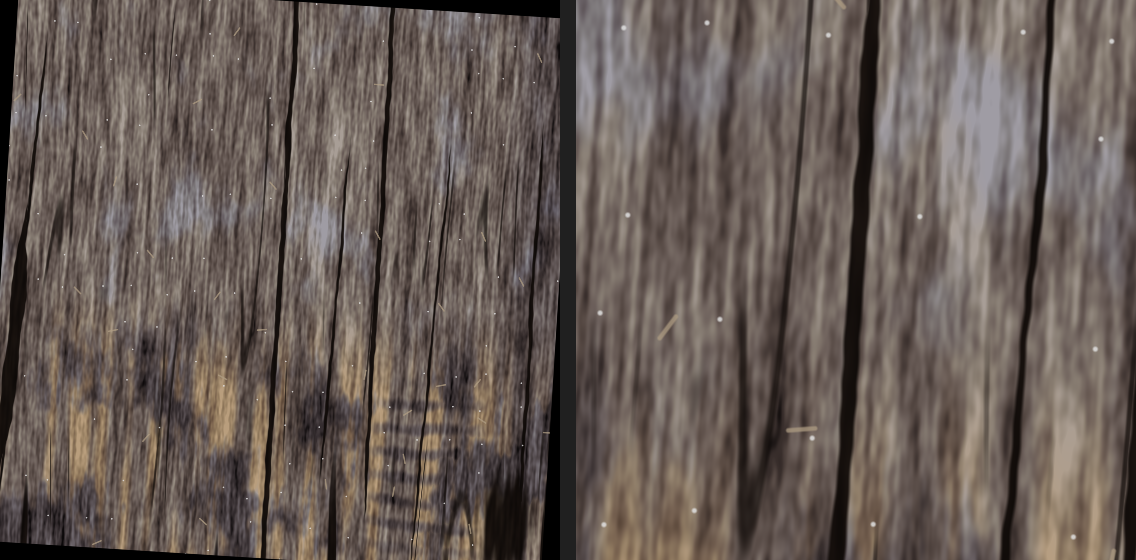
Left, the full canvas; right, a detail of the centre.
This texture is drawn by a WebGL 1 fragment shader. Its source:

```glsl
precision highp float;
// Weathered, cracked timber with dark stains, tilted slightly on a black ground.
uniform vec2 u_resolution;

const float TILT = 0.063;
const float HALF_SIZE = 0.498;
const vec3 BLACK = vec3(0.05, 0.035, 0.035);
const vec3 UMBER = vec3(0.22, 0.18, 0.17);
const vec3 BROWN = vec3(0.33, 0.28, 0.26);
const vec3 TAUPE = vec3(0.43, 0.38, 0.36);
const vec3 TAN = vec3(0.53, 0.49, 0.45);
const vec3 PALE = vec3(0.66, 0.62, 0.59);
const vec3 GAP = vec3(0.06, 0.04, 0.03);
const vec3 STRAW = vec3(0.68, 0.61, 0.51);
const vec3 COOL = vec3(0.92, 0.98, 1.13);
const vec3 WARM = vec3(1.1, 1.0, 0.83);

vec2 hash2(vec2 p) {
  vec3 h = fract(p.xyx * vec3(0.1031, 0.1030, 0.0973));
  h += dot(h, h.yzx + 33.33);
  return fract((h.xx + h.yz) * h.zy);
}

float slope(vec2 cell, vec2 offset) {
  float angle = 6.2832 * hash2(cell).x;
  return dot(vec2(cos(angle), sin(angle)), offset);
}

// Gradient noise, roughly -1 to 1
float noise(vec2 p) {
  vec2 i = floor(p), f = p - i;
  vec2 w = f * f * f * (f * (f * 6.0 - 15.0) + 10.0);
  vec2 e = vec2(1.0, 0.0);
  float low = mix(slope(i, f), slope(i + e.xy, f - e.xy), w.x);
  float high = mix(slope(i + e.yx, f - e.yx), slope(i + e.xx, f - e.xx), w.x);
  return 1.4 * mix(low, high, w.y);
}

float fbm(vec2 p) {
  float sum = 0.0, gain = 0.6;
  for (int k = 0; k < 4; k++) {
    sum += gain * noise(p);
    p = p * 2.03 + 17.3;
    gain *= 0.55;
  }
  return sum;
}

// Soft window that is 1 between lo and hi
float band(float v, float lo, float hi, float soft) {
  return smoothstep(lo - soft, lo + soft, v) * (1.0 - smoothstep(hi - soft, hi + soft, v));
}

float crack(vec2 p, float x, float lean, float width, float lo, float hi) {
  float wander = 0.003 * noise(vec2(x * 90.0, p.y * 9.0)) + 0.0012 * noise(vec2(x * 50.0, p.y * 45.0));
  float w = width * band(p.y, lo, hi, 0.1) * (1.0 + 0.5 * noise(vec2(x * 70.0, p.y * 14.0)));
  float d = abs(p.x - x - lean * p.y - wander) - w;
  return (1.0 - smoothstep(-0.001, 0.0018, d)) * smoothstep(0.0, 0.0008, w);
}

vec3 woodRamp(float t) {
  vec3 c = mix(BLACK, UMBER, smoothstep(0.04, 0.19, t));
  c = mix(c, BROWN, clamp((t - 0.19) / 0.1, 0.0, 1.0));
  c = mix(c, TAUPE, clamp((t - 0.29) / 0.1, 0.0, 1.0));
  c = mix(c, TAN, clamp((t - 0.39) / 0.1, 0.0, 1.0));
  return mix(c, PALE, clamp((t - 0.49) / 0.13, 0.0, 1.0));
}

// One randomly turned sliver per cell, kept with the given chance
float slivers(vec2 p, float cells, float len, float radius, float chance) {
  vec2 id = floor(p * cells);
  vec2 r = hash2(id + cells), s = hash2(id + 71.0);
  vec2 d = (fract(p * cells) - 0.3 - 0.4 * r) / cells;
  float a = 6.2832 * s.x;
  vec2 axis = vec2(cos(a), sin(a));
  d -= axis * clamp(dot(d, axis), -len, len);
  return (1.0 - smoothstep(radius * 0.4, radius * 1.5, length(d))) * step(s.y, chance);
}

void main() {
  vec2 uv = (gl_FragCoord.xy - 0.5 * u_resolution) / min(u_resolution.x, u_resolution.y);
  float c = cos(TILT), s = sin(TILT);
  vec2 p = vec2(c * uv.x - s * uv.y, s * uv.x + c * uv.y);
  vec2 g = p + vec2(0.006 * noise(p * vec2(7.0, 3.0)), 0.0);

  // Fibres at four scales, all running along the board
  float coarse = noise(g * vec2(34.0, 2.0));
  float medium = noise(g * vec2(82.0, 6.0) + 9.0);
  float fine = noise(g * vec2(165.0, 17.0) + 31.0);
  float grit = noise(g * vec2(230.0, 75.0) + 53.0);
  float cloud = fbm(p * vec2(6.0, 3.5) + 4.0);
  float tone = 0.395 + 0.09 * coarse + 0.14 * medium + 0.17 * fine + 0.08 * grit + 0.1 * cloud;

  // Ragged stain over the lower half, with faint blotchy rows at the right
  float lower = 1.0 - smoothstep(-0.2, 0.0, p.y + 0.04 * coarse);
  float ragged = fbm(p * vec2(7.0, 5.0) + 23.0) + 0.22 * medium + 0.12 * fine;
  float stain = lower * smoothstep(-0.02, 0.3, ragged);
  float rows = sin(p.y * 145.0 + 2.0 * cloud) * 0.5 + 0.4 * noise(p * 28.0);
  float patch_ = band(p.x, 0.19, 0.37, 0.03) * band(p.y, -0.47, -0.18, 0.04);
  stain = max(stain, patch_ * smoothstep(-0.3, 0.7, rows) * 0.8);
  stain = max(stain, 0.5 * smoothstep(0.37, 0.45, p.x + 0.02 * medium));
  tone -= 0.17 * stain;

  // Cool silvering above, warm bare wood below
  float silver = smoothstep(0.1, 0.5, fbm(p * vec2(9.0, 5.0) + 61.0)) * (1.0 - lower);
  float bare = lower * (1.0 - stain) * smoothstep(-0.25, 0.35, coarse + 0.5 * cloud);
  tone += 0.09 * silver + 0.06 * bare;
  vec3 color = woodRamp(tone);
  color *= mix(vec3(1.0), COOL, clamp(0.7 * silver + 0.75 * stain, 0.0, 1.0));
  color *= mix(vec3(1.0), WARM, bare);

  // Split fibres, deepening toward the bottom edge
  float depth = 1.0 - smoothstep(-0.46, -0.12, p.y);
  float split = noise(g * vec2(29.0, 2.2) + 83.0) + 0.25 * medium;
  float gaps = smoothstep(0.4, 0.58, split) * depth * (1.0 - patch_);
  float hair = 1.0 - smoothstep(0.015, 0.075, abs(noise(g * vec2(24.0, 1.3) + 40.0)));
  gaps = max(gaps, 0.7 * hair * smoothstep(0.1, 0.4, noise(p * vec2(13.0, 4.0) + 12.0)));

  // Long cracks and the rotted hollow at the lower right
  gaps = max(gaps, crack(p, 0.0, 0.0, 0.0042, -0.6, 0.6));
  gaps = max(gaps, crack(p, 0.174, -0.005, 0.0034, -0.35, 0.6));
  gaps = max(gaps, crack(p, 0.103, 0.03, 0.0021, -0.3, 0.2));
  gaps = max(gaps, crack(p, 0.281, 0.035, 0.0019, -0.45, 0.2));
  gaps = max(gaps, crack(p, 0.452, 0.0, 0.0025, -0.4, 0.25));
  gaps = max(gaps, crack(p, -0.46, 0.04, 0.0025, -0.4, 0.35));
  gaps = max(gaps, crack(p, -0.463, 0.045, 0.014, -0.32, 0.03));
  float hollow = length((p - vec2(0.43, -0.42)) * vec2(1.0, 0.55)) - 0.045;
  gaps = max(gaps, 1.0 - smoothstep(-0.012, 0.022, hollow + 0.02 * medium + 0.015 * cloud));
  color = mix(color, GAP * (1.0 + 0.4 * fine), clamp(gaps, 0.0, 1.0) * 0.95);

  // Loose straw and bright dust
  color = mix(color, STRAW, 0.75 * slivers(p, 15.0, 0.008, 0.0014, 0.16));
  color = mix(color, vec3(0.88), 0.85 * slivers(p, 17.0, 0.0, 0.0015, 0.45));

  float edge = max(abs(p.x), abs(p.y)) - HALF_SIZE;
  color *= 1.0 - smoothstep(-0.001, 0.001, edge);
  gl_FragColor = vec4(color, 1.0);
}
```
